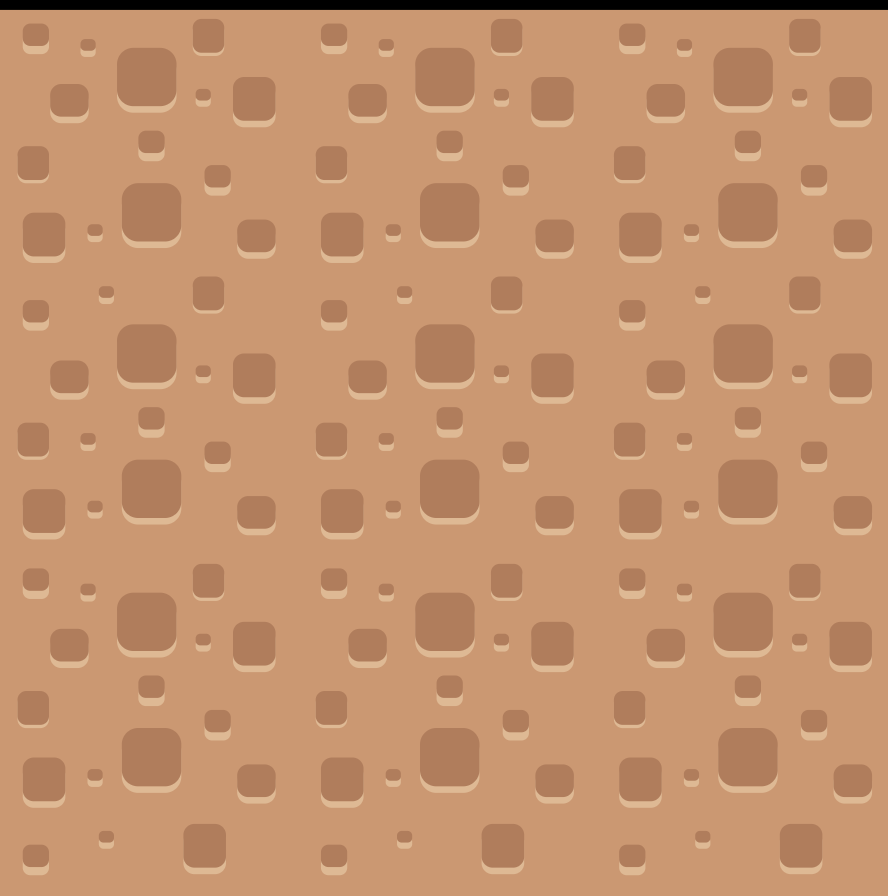
Give the GLSL for this pattern, as a WebGL 2 fragment shader.

```glsl
#version 300 es
precision highp float;
// Clay ground scattered with sunken rounded pits, each lit along its lower lip.
// Every pit is a rounded box plus a shifted pale copy; columns repeat by mod,
// while three bands share a layout and a few loose pits vary between them.

uniform vec2 u_resolution;
out vec4 outColor;

const float UNITS = 768.0;         // layout units over the canvas height
const float PERIOD = 255.6;        // column width
const float TOP_STRIP = 8.5;       // depth of the black strip
const float BAND_TOPS[3] = float[3](0.0, 237.0, 467.0);

const vec3 CLAY = vec3(0.796, 0.596, 0.447);
const vec3 PIT = vec3(0.690, 0.490, 0.361);
const vec3 LIP = vec3(0.871, 0.725, 0.580);
const vec3 STRIP = vec3(0.0);

// Pit kinds: width, height, corner radius, lip drop
const int KINDS = 6;
const vec4 SHAPES[KINDS] = vec4[KINDS](
    vec4(51.0, 50.0, 14.0, 5.6),   // 0 large
    vec4(36.5, 37.5, 9.5, 5.6),    // 1 medium
    vec4(33.0, 28.0, 9.5, 5.6),    // 2 wide
    vec4(27.0, 29.0, 7.5, 2.8),    // 3 tall
    vec4(22.5, 19.2, 6.5, 7.0),    // 4 small
    vec4(13.0, 10.0, 4.0, 5.3));   // 5 tiny

// Pits shared by all bands: left, top within the band, kind
const int SHARED = 11;
const vec3 SHARED_PITS[SHARED] = vec3[SHARED](
    vec3(100.3, 41.0, 0.0), vec3(199.7, 66.0, 1.0), vec3(43.0, 72.0, 2.0),
    vec3(167.7, 76.2, 5.0), vec3(118.6, 112.0, 4.0), vec3(15.0, 125.3, 3.0),
    vec3(175.3, 141.5, 4.0), vec3(104.4, 157.0, 0.0), vec3(19.5, 182.3, 1.0),
    vec3(75.0, 192.2, 5.0), vec3(203.3, 188.2, 2.0));

// Loose pits: left, top on the canvas, kind
const int LOOSE = 12;
const vec3 LOOSE_PITS[LOOSE] = vec3[LOOSE](
    vec3(19.5, 20.2, 4.0), vec3(69.0, 33.5, 5.0), vec3(165.2, 16.2, 3.0),
    vec3(84.7, 245.3, 5.0), vec3(19.5, 257.2, 4.0), vec3(165.2, 237.0, 3.0),
    vec3(69.0, 371.2, 5.0), vec3(19.5, 487.2, 4.0), vec3(69.0, 500.3, 5.0),
    vec3(165.2, 483.3, 3.0), vec3(84.7, 712.2, 5.0), vec3(19.5, 724.0, 4.0));
const vec3 LAST_PIT = vec3(157.2, 706.2, 1.0);

float roundedBox(vec2 p, vec2 halfSize, float radius) {
    vec2 q = abs(p) - halfSize + radius;
    return length(max(q, 0.0)) + min(max(q.x, q.y), 0.0) - radius;
}

// Nearest distances: x to a pit, y to a lip
vec2 addPit(vec2 nearest, vec2 p, vec3 pit) {
    vec4 shape = SHAPES[int(pit.z)];
    vec2 halfSize = 0.5 * shape.xy;
    vec2 local = p - pit.xy - halfSize;
    float hollow = roundedBox(local, halfSize, shape.z);
    float lip = roundedBox(local - vec2(0.0, shape.w), halfSize, shape.z);
    return min(nearest, vec2(hollow, lip));
}

void main() {
    // Layout space with y running down from the top edge
    float unit = UNITS / u_resolution.y;
    vec2 p = vec2(gl_FragCoord.x, u_resolution.y - gl_FragCoord.y) * unit;
    vec2 cell = vec2(mod(p.x, PERIOD), p.y);

    // Gather the shared pits of each band, then the loose ones
    vec2 nearest = vec2(UNITS);
    for (int band = 0; band < 3; band++) {
        vec2 local = cell - vec2(0.0, BAND_TOPS[band]);
        for (int i = 0; i < SHARED; i++) {
            nearest = addPit(nearest, local, SHARED_PITS[i]);
        }
    }
    for (int i = 0; i < LOOSE; i++) {
        nearest = addPit(nearest, cell, LOOSE_PITS[i]);
    }
    nearest = addPit(nearest, cell, LAST_PIT);

    // Paint lips, pits and the strip with edges one pixel soft
    vec2 cover = clamp(0.5 - nearest / unit, 0.0, 1.0);
    vec3 color = mix(CLAY, LIP, cover.y);
    color = mix(color, PIT, cover.x);
    color = mix(color, STRIP, clamp(0.5 + (TOP_STRIP - p.y) / unit, 0.0, 1.0));
    outColor = vec4(color, 1.0);
}
```
